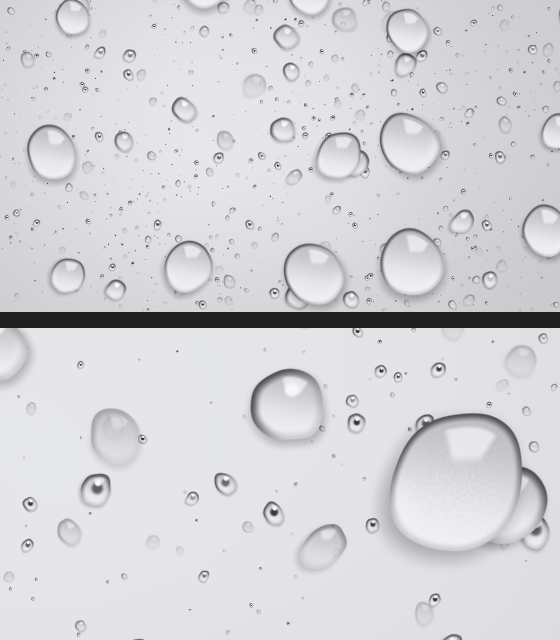
Top: the whole. Bottom: its middle third, enlarged.
This texture is drawn by a WebGL 2 fragment shader. Its source:

```glsl
#version 300 es
precision highp float;
// Clear water drops scattered over a softly lit pale grey sheet.
// Jittered grids, from specks to large drops, are layered small to large;
// each drop gets a contact shadow, a lens gradient, a dark rim and a glint.

uniform vec2 u_resolution;
out vec4 fragColor;

const int LAYERS = 5;
const float CELL[LAYERS] = float[](0.030, 0.046, 0.086, 0.170, 0.400);
const float R_MIN[LAYERS] = float[](0.0012, 0.0032, 0.009, 0.021, 0.056);
const float R_MAX[LAYERS] = float[](0.0026, 0.0085, 0.021, 0.045, 0.108);
const float DENSITY[LAYERS] = float[](0.24, 0.36, 0.42, 0.42, 0.80);
const float JITTER[LAYERS] = float[](0.90, 0.85, 0.75, 0.65, 0.50);

const float SHEET_LIGHT = 0.905;
const float SHEET_DARK = 0.800;
const float LENS_TOP = 0.750;
const float LENS_BOTTOM = 0.925;
const float RIM_TONE = 0.27;
const float GLINT_TONE = 0.955;
const float SHADOW_DEPTH = 0.22;
const vec2 RIM_SIDE = vec2(-0.50, 0.866);
const vec3 TINT = vec3(-0.003, -0.002, 0.005);

vec3 hash3(vec3 p) {
    p = fract(p * vec3(0.1031, 0.1030, 0.0973));
    p += dot(p, p.yxz + 33.33);
    return fract((p.xxy + p.yxx) * p.zyx);
}

vec2 gradient(vec2 cell) {
    float a = 6.2832 * hash3(vec3(cell, 7.0)).x;
    return vec2(cos(a), sin(a));
}

// Gradient noise, about -0.7 to 0.7
float noise(vec2 p) {
    vec2 i = floor(p), f = p - i;
    vec2 u = f * f * f * (f * (f * 6.0 - 15.0) + 10.0);
    vec2 e = vec2(1.0, 0.0);
    float low = mix(dot(gradient(i), f), dot(gradient(i + e), f - e), u.x);
    float high = mix(dot(gradient(i + e.yx), f - e.yx),
                     dot(gradient(i + 1.0), f - 1.0), u.x);
    return mix(low, high, u.y);
}

// Sheet lit from the upper left of centre
float sheet(vec2 p, float aspect) {
    vec2 q = (p - vec2(0.40 * aspect, 0.60)) / vec2(0.66 * aspect, 0.95);
    float falloff = smoothstep(0.05, 1.1, length(q));
    return mix(SHEET_LIGHT, SHEET_DARK, falloff) + 0.008 * noise(p * 2.5);
}

// Lays one drop over tone; q is the offset from its centre in radii
float addDrop(float tone, vec2 q, float radius, vec3 seed, float px) {
    float big = smoothstep(0.035, 0.06, radius);
    float small = 1.0 - smoothstep(0.012, 0.030, radius);
    float soft = px / radius;

    // Tilted, stretched and slightly lobed outline
    float tilt = (seed.x - 0.5) * 1.8;
    vec2 o = mat2(cos(tilt), sin(tilt), -sin(tilt), cos(tilt)) * q;
    o.x /= mix(0.74, 0.98, max(seed.y, 0.6 * big));
    vec2 dir = o / max(length(o), 0.001);
    float lobes = 1.0 + mix(0.20, 0.12, big) * noise(dir * 0.9 + seed.xy * 40.0);
    float d = length(o) / lobes;
    float body = 1.0 - smoothstep(1.0 - soft, 1.0 + soft, d);

    // Faint drops alternate with crisp ones
    float crisp = mix(smoothstep(0.05, 0.75, seed.z), 1.0, big);
    float shade = 1.0 - smoothstep(0.78, 1.25, length(o / lobes + vec2(0.02, 0.13)));
    tone -= SHADOW_DEPTH * shade * mix(0.25, 1.0, crisp);

    // Refracted light: dim above, bright below, with fine mist inside
    float lens = mix(LENS_BOTTOM, LENS_TOP, smoothstep(-0.65, 0.95, q.y + 0.2 * q.x));
    lens += big * 0.035 * noise(q * radius * 260.0) * (1.0 - d * d);

    // Fan-shaped reflection below the upper rim
    vec2 g = q - vec2(0.08, 0.10);
    float fan = smoothstep(0.07, -0.05, abs(g.x - 0.22 * g.y) - 0.10 - 0.42 * g.y);
    fan *= smoothstep(0.12, 0.30, g.y) * (1.0 - smoothstep(0.76, 0.84, d));
    lens = mix(lens, GLINT_TONE, 0.75 * fan);

    // Rim darkest at the upper left, pale crescent at the foot
    float side = smoothstep(-0.75, 0.9, dot(dir, RIM_SIDE));
    float width = mix(0.30, 0.12, big) + soft;
    float rim = smoothstep(1.0 - width, 1.0, d);
    lens = mix(lens, 0.95, 0.6 * smoothstep(0.5, 0.9, d) * smoothstep(0.2, 0.9, -dir.y));
    lens = mix(lens, RIM_TONE, rim * mix(0.20, 0.92, side) * mix(0.4, 1.0, crisp));

    // Small beads show a dark core with a bright point
    float core = (1.0 - smoothstep(0.18, 0.48, length(q - vec2(0.05, 0.08))));
    lens = mix(lens, 0.22, core * small * smoothstep(0.55, 0.80, seed.z));
    float spark = 1.0 - smoothstep(0.10, 0.26, length(q - vec2(0.10, 0.40)));
    lens = mix(lens, 0.98, spark * (1.0 - big) * crisp);
    return mix(tone, lens, body * mix(0.35, 1.0, crisp));
}

void main() {
    vec2 p = gl_FragCoord.xy / u_resolution.y;
    float px = 1.0 / u_resolution.y;
    float tone = sheet(p, u_resolution.x / u_resolution.y);

    for (int layer = 0; layer < LAYERS; layer++) {
        vec2 home = floor(p / CELL[layer]);
        for (int n = 0; n < 9; n++) {
            vec2 cell = home + vec2(n % 3 - 1, n / 3 - 1);
            vec3 place = hash3(vec3(cell + 19.0, float(layer) * 5.0 + 3.0));
            vec3 seed = hash3(vec3(cell + 71.0, float(layer) * 9.0 + 11.0));
            vec2 centre = (cell + 0.5 + (place.xy - 0.5) * JITTER[layer]) * CELL[layer];
            float radius = mix(R_MIN[layer], R_MAX[layer], pow(fract(seed.x * 17.0), 1.5));
            vec2 q = (p - centre) / radius;
            if (dot(q, q) > 2.4) continue;
            float cluster = layer < 4 ? 0.45 * noise(centre * 3.5 + 5.0) : 0.0;
            if (place.z > DENSITY[layer] + cluster) continue;
            tone = addDrop(tone, q, radius, seed, px);
        }
    }
    fragColor = vec4(clamp(vec3(tone) + TINT, 0.0, 1.0), 1.0);
}
```
